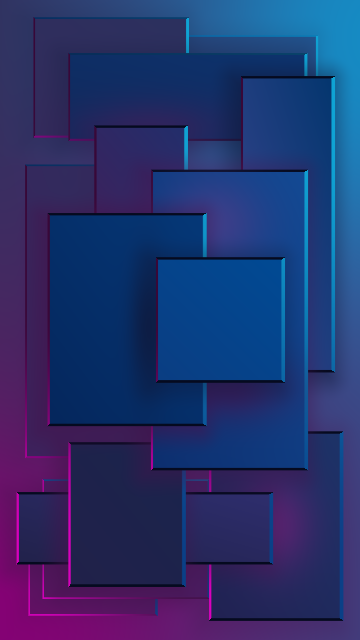
This background is drawn by a Shadertoy shader. Its source:

```glsl
const vec2 CANVAS = vec2(0.5625, 1.0);            // width and height in canvas heights
const vec4 BEVEL = vec4(0.0035, 0.0040, 0.0058, 0.0036); // left, bottom, right, top
const float SHADOW_BLUR = 0.042;
const vec2 SHADOW_SHIFT = vec2(-0.010, -0.006);

const vec3 INK = vec3(0.02, 0.04, 0.12);
const vec3 NIGHT = vec3(0.06, 0.09, 0.22);
const vec3 PLUM = vec3(0.27, 0.07, 0.30);
const vec3 VIOLET = vec3(0.30, 0.24, 0.54);
const vec3 MAGENTA = vec3(0.85, 0.00, 0.74);
const vec3 MAROON = vec3(0.22, 0.03, 0.22);
const vec3 CYAN = vec3(0.06, 0.64, 0.83);
const vec3 BLUE = vec3(0.04, 0.25, 0.53);
const vec3 SLATE = vec3(0.17, 0.19, 0.37);
const vec3 NAVY = vec3(0.06, 0.16, 0.36);
const vec3 COBALT = vec3(0.04, 0.24, 0.51);
const vec3 DUSK = vec3(0.13, 0.13, 0.29);
const vec3 GRAPE = vec3(0.24, 0.13, 0.36);

float boxDistance(vec2 p, vec2 lo, vec2 hi) {
    vec2 q = abs(p - 0.5 * (lo + hi)) - 0.5 * (hi - lo);
    return length(max(q, 0.0)) + min(max(q.x, q.y), 0.0);
}

// Soft elliptical patch of coloured light; centre and radius are canvas fractions.
void glow(inout vec3 col, vec2 p, vec2 centre, vec2 radius, vec3 tint, float strength) {
    vec2 q = (p / CANVAS - centre) / radius;
    col = mix(col, tint, strength * exp(-dot(q, q)));
}

// Cyan light comes from the upper right, magenta light from the lower left.
vec3 bevelColour(vec2 p, vec4 depth, float lit) {
    vec3 left = mix(MAGENTA, MAROON, smoothstep(0.15, 0.52, p.y));
    vec3 right = mix(BLUE, CYAN, smoothstep(0.12, 0.80, p.y));
    vec3 top = mix(INK, mix(BLUE, CYAN, 0.7 * p.x / CANVAS.x), lit);
    vec3 bottom = mix(INK, mix(MAGENTA, PLUM, smoothstep(0.05, 0.30, p.x)), lit);
    float nearest = min(min(depth.x, depth.y), min(depth.z, depth.w));
    if (nearest == depth.x) return left;
    if (nearest == depth.z) return right;
    return nearest == depth.w ? top : bottom;
}

// Rect is (left, bottom, right, top) in canvas fractions; face runs low-left to high-right.
void panel(inout vec3 col, vec2 p, vec4 rect, vec3 faceLow, vec3 faceHigh,
           vec3 shade, float shadow, float lit) {
    vec2 lo = rect.xy * CANVAS, hi = rect.zw * CANVAS;
    float pixel = 1.0 / iResolution.y;

    // Shadow
    float shadowDistance = boxDistance(p - SHADOW_SHIFT, lo, hi);
    col = mix(col, shade, shadow * (1.0 - smoothstep(-0.02, SHADOW_BLUR, shadowDistance)));

    // Face
    vec2 local = clamp((p - lo) / (hi - lo), 0.0, 1.0);
    vec3 face = mix(faceLow, faceHigh, 0.5 * (local.x + local.y));

    // Mitred bevel
    vec4 width = BEVEL * mix(1.0, 0.65, lit);
    vec4 depth = vec4(p - lo, hi - p) / width;
    float nearest = min(min(depth.x, depth.y), min(depth.z, depth.w));
    float rim = 1.0 - smoothstep(-0.5, 0.5, (nearest - 1.0) * BEVEL.x / pixel);
    face = mix(face, bevelColour(p, depth, lit), rim);

    float cover = 1.0 - smoothstep(-0.5, 0.5, boxDistance(p, lo, hi) / pixel);
    col = mix(col, face, cover);
}

vec3 backdrop(vec2 p) {
    vec2 uv = p / CANVAS;
    vec3 lower = mix(vec3(0.34, 0.12, 0.38), vec3(0.25, 0.24, 0.48), uv.x);
    vec3 upper = mix(vec3(0.19, 0.20, 0.38), vec3(0.17, 0.42, 0.67), uv.x);
    vec3 col = mix(lower, upper, smoothstep(0.1, 1.0, uv.y));
    glow(col, p, vec2(0.0, 0.04), vec2(0.55, 0.24), vec3(0.53, 0.0, 0.46), 0.95);
    glow(col, p, vec2(1.05, 0.94), vec2(0.42, 0.30), vec3(0.08, 0.55, 0.77), 0.95);
    return col;
}

void mainImage(out vec4 fragColor, in vec2 fragCoord) {
    vec2 p = fragCoord / iResolution.xy * CANVAS;
    vec3 col = backdrop(p);

    // Upper stack
    panel(col, p, vec4(0.46, 0.80, 0.884, 0.945), SLATE, vec3(0.13, 0.33, 0.56), NIGHT, 0.12, 1.0);
    panel(col, p, vec4(0.093, 0.785, 0.525, 0.973), vec3(0.20, 0.17, 0.36), SLATE, NIGHT, 0.15, 0.6);
    panel(col, p, vec4(0.070, 0.284, 0.450, 0.743), GRAPE, SLATE, PLUM, 0.15, 0.6);
    panel(col, p, vec4(0.190, 0.780, 0.854, 0.917), NAVY, vec3(0.05, 0.20, 0.43), NIGHT, 0.25, 0.5);
    glow(col, p, vec2(0.42, 0.80), vec2(0.22, 0.045), GRAPE, 0.65);
    panel(col, p, vec4(0.262, 0.640, 0.522, 0.804), GRAPE, vec3(0.13, 0.18, 0.42), PLUM, 0.15, 0.0);
    panel(col, p, vec4(0.669, 0.418, 0.931, 0.881), vec3(0.23, 0.27, 0.56), vec3(0.01, 0.21, 0.43), NIGHT, 0.55, 0.0);

    // Lower stack
    panel(col, p, vec4(0.079, 0.038, 0.438, 0.180), vec3(0.40, 0.06, 0.40), GRAPE, PLUM, 0.1, 1.0);
    panel(col, p, vec4(0.118, 0.064, 0.583, 0.251), vec3(0.34, 0.08, 0.37), vec3(0.24, 0.15, 0.40), PLUM, 0.2, 1.0);
    panel(col, p, vec4(0.581, 0.030, 0.954, 0.326), vec3(0.13, 0.13, 0.32), vec3(0.11, 0.20, 0.41), PLUM, 0.25, 0.0);
    glow(col, p, vec2(0.77, 0.18), vec2(0.10, 0.075), vec3(0.40, 0.13, 0.46), 0.75);
    panel(col, p, vec4(0.046, 0.118, 0.759, 0.231), DUSK, vec3(0.18, 0.18, 0.43), PLUM, 0.4, 0.0);
    panel(col, p, vec4(0.190, 0.083, 0.516, 0.309), DUSK, vec3(0.10, 0.14, 0.30), PLUM, 0.6, 0.0);

    // Central stack
    panel(col, p, vec4(0.419, 0.265, 0.856, 0.735), vec3(0.05, 0.18, 0.43), vec3(0.07, 0.29, 0.58), PLUM, 0.5, 0.0);
    glow(col, p, vec2(0.59, 0.65), vec2(0.14, 0.07), VIOLET, 0.75);
    glow(col, p, vec2(0.64, 0.395), vec2(0.16, 0.05), PLUM, 0.7);
    panel(col, p, vec4(0.132, 0.334, 0.574, 0.667), vec3(0.02, 0.15, 0.36), vec3(0.02, 0.22, 0.47), PLUM, 0.6, 0.0);
    glow(col, p, vec2(0.41, 0.49), vec2(0.05, 0.10), NIGHT, 0.65);
    panel(col, p, vec4(0.433, 0.402, 0.792, 0.598), COBALT, vec3(0.0, 0.29, 0.58), NIGHT, 0.4, 0.0);

    fragColor = vec4(col, 1.0);
}
```
